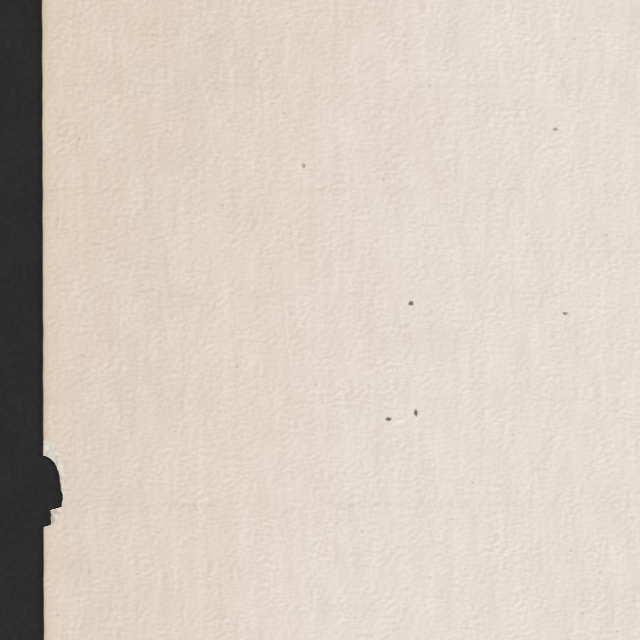
Give the GLSL for this texture, as a WebGL 1 fragment shader.

```glsl
precision highp float;

uniform vec2 u_resolution;

#define EDGE_X 0.0683
#define EDGE_LEAN 0.0028
#define TEAR_Y 0.232
#define TEAR_DEPTH 0.0285
#define LINE_PERIOD 0.1635
#define GRAIN_SCALE 150.0
#define GRAIN_RELIEF 0.042
#define STREAK_AMOUNT 0.022
#define BACKDROP vec3(0.180, 0.176, 0.176)
#define PAPER_WARM vec3(0.872, 0.814, 0.752)
#define PAPER_PALE vec3(0.904, 0.862, 0.822)
#define SPECK_INK vec3(0.43, 0.39, 0.37)

vec2 gradientAt(vec2 cell) {
    vec3 p = fract(vec3(cell.xyx) * vec3(0.1031, 0.1030, 0.0973));
    p += dot(p, p.yzx + 33.33);
    float angle = 6.28318 * fract((p.x + p.y) * p.z);
    return vec2(cos(angle), sin(angle));
}

// Gradient noise, roughly -0.7 to 0.7
float noise(vec2 p) {
    vec2 i = floor(p);
    vec2 f = p - i;
    vec2 w = f * f * f * (f * (f * 6.0 - 15.0) + 10.0);
    float a = dot(gradientAt(i), f);
    float b = dot(gradientAt(i + vec2(1.0, 0.0)), f - vec2(1.0, 0.0));
    float c = dot(gradientAt(i + vec2(0.0, 1.0)), f - vec2(0.0, 1.0));
    float d = dot(gradientAt(i + vec2(1.0, 1.0)), f - vec2(1.0, 1.0));
    return mix(mix(a, b, w.x), mix(c, d, w.x), w.y);
}

float fbm(vec2 p) {
    float sum = 0.0;
    float amplitude = 0.5;
    for (int i = 0; i < 4; i++) {
        sum += amplitude * noise(p);
        p = p * 2.03 + 17.3;
        amplitude *= 0.5;
    }
    return sum;
}

// Half-ellipse depth along the edge
float bite(float y, float center, float halfHeight) {
    float t = (y - center) / halfHeight;
    return sqrt(max(1.0 - t * t, 0.0));
}

// Round upper tear above a short stepped flap
float tearDepth(float y) {
    float upper = TEAR_DEPTH * bite(max(y, TEAR_Y), TEAR_Y, 0.056);
    float flap = 0.0105 * smoothstep(0.176, 0.181, y);
    return mix(flap, upper, smoothstep(0.202, 0.209, y));
}

float speck(vec2 uv, vec2 center, vec2 radius) {
    vec2 d = (uv - center) / radius;
    return 1.0 - smoothstep(0.35, 1.25, length(d) + 0.4 * noise(uv * 300.0));
}

// Sparse faint flecks, one candidate per cell
float flecks(vec2 uv) {
    vec2 grid = uv * 13.0;
    vec2 cell = floor(grid);
    vec2 seed = gradientAt(cell + 41.0);
    float d = length(grid - cell - 0.5 - 0.33 * seed);
    float chosen = step(0.72, gradientAt(cell + 97.0).x);
    return chosen * (1.0 - smoothstep(0.012, 0.045, d));
}

vec3 paper(vec2 uv) {
    // Warm left side fading to pale lower right
    float tone = uv.x + 0.22 * (0.5 - uv.y) + 0.16 * fbm(uv * 5.0);
    vec3 color = mix(PAPER_WARM, PAPER_PALE, smoothstep(0.0, 0.82, tone));

    // Embossed grain lit from the upper left
    vec2 g = uv * GRAIN_SCALE * vec2(0.85, 1.1);
    g += 0.8 * noise(uv * 45.0);
    float relief = noise(g + vec2(0.28, -0.32)) - noise(g - vec2(0.28, -0.32));
    relief += 0.5 * noise(g * 1.9 + 9.0);
    color += GRAIN_RELIEF * relief * (0.7 + 0.6 * noise(uv * 25.0));

    // Vertical fibres and mottling
    float streak = noise(uv * vec2(75.0, 12.0)) + 0.6 * noise(uv * vec2(30.0, 7.0) + 5.0);
    color += STREAK_AMOUNT * vec3(0.8, 0.95, 1.1) * streak;
    color += 0.022 * fbm(uv * 22.0 + 3.0);

    // Faint horizontal laid lines
    float band = abs(fract((uv.y - 0.212) / LINE_PERIOD + 0.5) - 0.5) * LINE_PERIOD;
    float line = 1.0 - smoothstep(0.001, 0.007, band);
    color -= 0.013 * line * smoothstep(-0.25, 0.4, noise(uv * vec2(9.0, 30.0)));
    return color;
}

void main() {
    vec2 uv = gl_FragCoord.xy / u_resolution;
    float pixel = 1.0 / u_resolution.x;
    float edge = EDGE_X - EDGE_LEAN * uv.y + 0.0009 * noise(vec2(3.0, uv.y * 28.0));
    float depth = tearDepth(uv.y);
    float torn = smoothstep(0.0, 0.006, depth);
    float ragged = torn * (0.0035 * noise(uv * 70.0) + 0.002 * noise(uv * 160.0));
    float inside = uv.x - edge - depth - ragged;

    vec3 color = paper(uv);

    // Toasted border
    float border = max(uv.x - edge, 0.0);
    color = mix(color, vec3(0.83, 0.73, 0.63), 0.55 * exp(-border / 0.008));
    color -= vec3(0.13, 0.15, 0.16) * exp(-border / 0.0018);

    // Exposed fibres around the tear
    float rim = 0.034 * bite(uv.y, 0.244, 0.069) + 0.004 * noise(uv * 85.0);
    float exposed = 1.0 - smoothstep(-0.002, 0.002, uv.x - edge - rim);
    exposed *= smoothstep(0.174, 0.179, uv.y) * (1.0 - smoothstep(0.309, 0.314, uv.y));
    vec3 fibre = vec3(0.85, 0.825, 0.785) + 0.16 * noise(uv * 130.0);
    float flap = 1.0 - smoothstep(0.199, 0.207, uv.y);
    fibre -= vec3(0.10, 0.12, 0.14) * flap * smoothstep(-0.3, 0.3, noise(uv * 90.0));
    color = mix(color, fibre, 0.85 * exposed);

    // Dark specks and lighter flecks
    float ink = speck(uv, vec2(0.642, 0.526), vec2(0.0042));
    ink = max(ink, speck(uv, vec2(0.607, 0.345), vec2(0.0050, 0.0036)));
    ink = max(ink, speck(uv, vec2(0.650, 0.355), vec2(0.0036, 0.0058)));
    ink = max(ink, 0.7 * speck(uv, vec2(0.883, 0.510), vec2(0.0045, 0.0028)));
    ink = max(ink, 0.5 * speck(uv, vec2(0.475, 0.741), vec2(0.0035, 0.0045)));
    ink = max(ink, 0.5 * speck(uv, vec2(0.868, 0.798), vec2(0.0045, 0.0035)));
    ink = max(ink, 0.16 * flecks(uv));
    color = mix(color, SPECK_INK, 0.9 * ink);

    // Backdrop beyond the sheet
    vec3 backdrop = BACKDROP + 0.018 * noise(uv * 120.0) + 0.02 * fbm(uv * 14.0);
    backdrop -= 0.025 * smoothstep(-0.012, 0.0, inside);
    color = mix(backdrop, color, smoothstep(-pixel, pixel, inside));

    gl_FragColor = vec4(color, 1.0);
}
```
